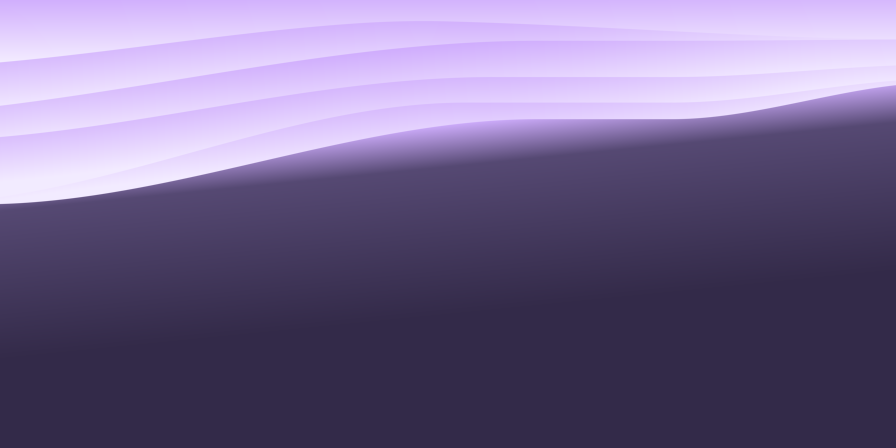
Give the GLSL for this background, as a WebGL 2 fragment shader.

```glsl
#version 300 es
precision highp float;
// Stacked lavender waves with soft gradients above a deep violet slope.

uniform vec2 u_resolution;
out vec4 outColor;

const vec3 VIOLET = vec3(0.81, 0.67, 0.99);
const vec3 PALE = vec3(0.95, 0.92, 1.00);
const vec3 GLOW = vec3(0.80, 0.67, 0.98);
const vec3 DUSK = vec3(0.335, 0.285, 0.45);
const vec3 NIGHT = vec3(0.20, 0.165, 0.285);

// Depth of a wave below the top: a main climb over span, then a late bend.
float waveDepth(float x, float base, vec2 span, float climb, float bendStart, float bend) {
    return base - climb * smoothstep(span.x, span.y, x)
                - bend * smoothstep(bendStart, 1.05, x);
}

// Paleness at a wave's crest; fade holds its left, centre and right levels.
float crestPaleness(float x, vec3 fade) {
    float left = 1.0 - smoothstep(0.0, 0.45, x);
    float right = smoothstep(0.5, 1.0, x);
    return fade.y + (fade.x - fade.y) * left + (fade.z - fade.y) * right;
}

// Sheet colour, paling with distance below its crest.
vec3 sheetColor(float below, float paleness) {
    return mix(VIOLET, PALE, clamp(below / 0.143 + paleness, 0.0, 1.0));
}

// Anti-aliased coverage of the area under a crest.
float coverage(float below, float pixel) {
    return smoothstep(-0.75 * pixel, 0.75 * pixel, below);
}

vec3 addSheet(vec3 under, vec2 p, float crest, vec3 fade, float pixel) {
    float below = p.y - crest;
    vec3 sheet = sheetColor(below, crestPaleness(p.x, fade));
    return mix(under, sheet, coverage(below, pixel));
}

// Dark ground: a glow above a tilted line, a long fade beneath it.
vec3 groundColor(vec2 p) {
    float below = p.y - (0.471 - 0.198 * p.x);
    vec3 shade = mix(DUSK, NIGHT, clamp(below / 0.333, 0.0, 1.0));
    return mix(shade, GLOW, clamp(-below / 0.094, 0.0, 1.0));
}

void main() {
    // x runs rightward, y is depth from the top edge.
    vec2 p = gl_FragCoord.xy / u_resolution;
    p.y = 1.0 - p.y;
    float pixel = 1.0 / u_resolution.y;

    // Wave crests, from top to bottom.
    float first = waveDepth(p.x, 0.154, vec2(-0.15, 0.50), 0.109, 0.40, -0.044);
    float second = waveDepth(p.x, 0.263, vec2(-0.20, 0.60), 0.172, 0.75, 0.003);
    float third = waveDepth(p.x, 0.315, vec2(-0.10, 0.55), 0.143, 0.75, 0.028);
    float fourth = waveDepth(p.x, 0.456, vec2(-0.10, 0.52), 0.227, 0.75, 0.053);
    float shore = waveDepth(p.x, 0.456, vec2(-0.02, 0.60), 0.190, 0.75, 0.082);

    // Pale sheets, each overlapping the one above.
    vec3 color = sheetColor(p.y, crestPaleness(p.x, vec3(0.05, 0.12, 0.20)));
    color = addSheet(color, p, first, vec3(0.25, 0.10, 0.75), pixel);
    color = addSheet(color, p, second, vec3(0.35, 0.02, 0.50), pixel);
    color = addSheet(color, p, third, vec3(0.30, 0.18, 0.70), pixel);
    color = addSheet(color, p, fourth, vec3(0.95, 0.25, 0.75), pixel);

    color = mix(color, groundColor(p), coverage(p.y - shore, pixel));
    outColor = vec4(color, 1.0);
}
```
